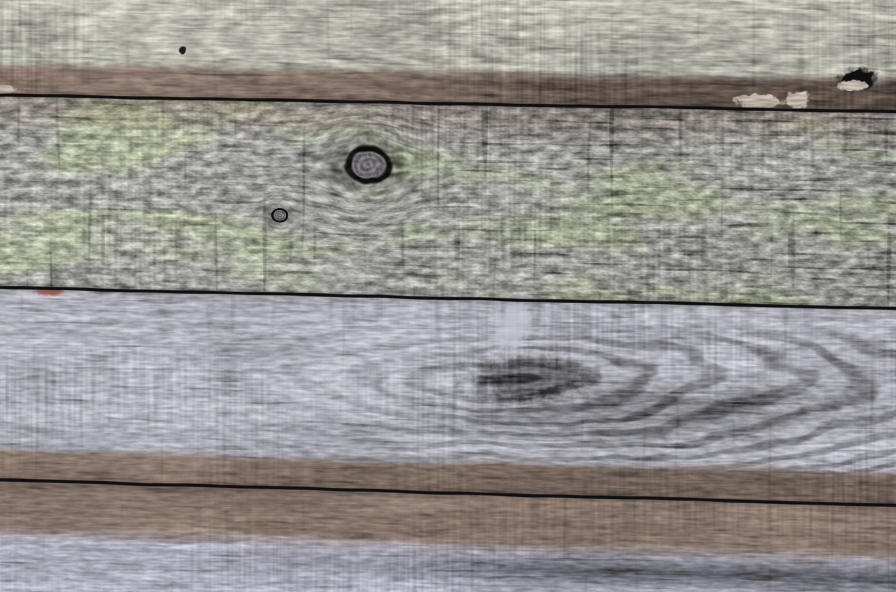
Write a Shadertoy shader that draws this texture.

```glsl
// Four weathered, nearly horizontal wooden planks with saw marks, stains, knots and dark seams.

const vec3 FACE[4] = vec3[4](vec3(.71, .71, .67), vec3(.65, .65, .635),
                             vec3(.70, .70, .735), vec3(.69, .69, .745));
const vec3 BROWN = vec3(.53, .46, .42);
const vec3 SEAM = vec3(.06, .06, .065);
const vec3 CHIP = vec3(.74, .70, .65);
const vec3 CHALK = vec3(.78, .78, .82);
const vec3 RUST = vec3(.62, .32, .28);

vec2 gradientAt(vec2 cell) {
    float a = 6.2832 * fract(sin(dot(cell, vec2(127.1, 311.7))) * 43758.5);
    return vec2(cos(a), sin(a));
}

float noise(vec2 p) {
    vec2 i = floor(p), f = p - i, e = vec2(1, 0);
    vec2 u = f * f * f * (f * (f * 6. - 15.) + 10.);
    float low = mix(dot(gradientAt(i), f), dot(gradientAt(i + e), f - e), u.x);
    float high = mix(dot(gradientAt(i + e.yx), f - e.yx), dot(gradientAt(i + 1.), f - 1.), u.x);
    return 1.4 * mix(low, high, u.y);
}

float fbm(vec2 p) {
    float sum = 0., amp = .55;
    for (int i = 0; i < 3; i++) {
        sum += amp * noise(p);
        p = p * 2.03 + 17.3;
        amp *= .6;
    }
    return sum;
}

// Soft, ragged elliptical patch
float blot(vec2 p, vec2 centre, vec2 radius, float soft) {
    float d = length((p - centre) / radius) + .5 * fbm(p * 55.);
    return 1. - smoothstep(1. - soft, 1. + soft, d);
}

// Spread the grain so that it flows around a knot
vec2 bendAround(vec2 p, vec2 centre, float radius) {
    vec2 d = p - centre;
    p.y -= .8 * d.y * exp(-dot(d, d) / (6. * radius * radius));
    return p;
}

// Long nested growth rings, -1 to 1
float rings(vec2 p, vec2 centre, float squash, float frequency) {
    float r = length((p - centre) * vec2(squash, 1)) + .022 * fbm(p * vec2(3, 9));
    return sin(r * frequency + .9 * noise(p * vec2(18, 40)));
}

vec3 drawKnot(vec3 col, vec2 p, vec2 centre, float radius) {
    vec2 d = (p - centre) / (radius * vec2(1.15, .95));
    float r = length(d) + .12 * noise(p * 45.);
    float halo = exp(-dot(d * vec2(.5, .8), d * vec2(.5, .8)));
    col *= 1. - halo * clamp(.5 + .8 * noise(p * vec2(50, 110)), 0., .85);
    vec3 heart = vec3(.43, .42, .43) * (1. + .16 * sin(r * 17.) + .4 * fbm(p * 120.));
    col = mix(col, heart, 1. - smoothstep(.85, .97, r));
    return col * (1. - .85 * (1. - smoothstep(.06, .24, abs(r - 1.))));
}

void mainImage(out vec4 fragColor, in vec2 fragCoord) {
    vec2 p = fragCoord / iResolution.y;

    // Plank index from the top, and position from its upper to its lower edge
    float height = .325 + .005 * p.x;
    float t = (.839 - .0185 * p.x - p.y + .0012 * noise(p.xx * vec2(9, 0) + .5)) / height;
    int plank = clamp(int(ceil(t)), 0, 3);
    float across = fract(t);
    bool mossy = plank == 1, ringed = plank == 2;

    // Shared grain, saw marks and mottling
    vec2 bigKnot = vec2(.622, .722), smallKnot = vec2(.472, .636);
    vec2 g = bendAround(bendAround(p, bigKnot, .03), smallKnot, .011);
    g.y += .0185 * g.x + 3.7 * float(plank);
    float streak = fbm(g * vec2(5, 95));
    float fibre = noise(g * vec2(38, 210));
    float speckle = fbm(g * vec2(38, 75));
    float cloud = fbm(g * vec2(2.5, 9));
    float saw = noise(vec2(p.x * 165., g.y * 6.)) * smoothstep(-.4, .5, noise(g * vec2(3, 5)));
    float drip = smoothstep(.4, .75, noise(vec2(p.x * 75., g.y * 5.)));
    float crack = smoothstep(.3, .7, noise(g * vec2(9, 130)));

    float tone = 1. + .20 * streak + .13 * fibre + .16 * speckle + .17 * cloud + .12 * saw;
    tone -= .16 * crack + (mossy ? .2 : .07) * drip;

    // Character of each plank
    float right = smoothstep(.25, 1.1, p.x);
    if (plank == 0) tone += .06 * rings(p, vec2(1., .94), .2, 260.);
    if (mossy) tone += .36 * speckle - .12 * crack * right - .06 * right;
    if (ringed) {
        float fade = smoothstep(.02, .25, across) * (1. - smoothstep(.8, .88, across));
        float ring = rings(p, vec2(.86, .36), .2, 285.);
        tone -= fade * (.05 + .22 * right) * smoothstep(-.3, .9, ring + .7 * streak);
        tone -= .38 * blot(p, vec2(.89, .362), vec2(.085, .035), .6);
        tone -= .2 * right * blot(p, vec2(1.12, .3), vec2(.33, .04), .8);
    }
    if (plank == 3) tone -= .42 * right * exp(-pow((across - .38) / .07, 2.)) * (1. + streak);

    // Brown stained edges
    float edge = across + .03 * cloud + .025 * streak;
    float stain = smoothstep(.81, .87, edge);
    if (mossy) stain = .4 * (1. - smoothstep(.08, .22, edge));
    if (plank == 3) stain = 1. - smoothstep(.22, .32, edge);
    vec3 col = mix(FACE[plank], BROWN, stain);
    if (mossy) col = mix(col, col * vec3(.96, 1., .88), smoothstep(-.1, .3, cloud));
    if (plank == 0) tone -= .3 * stain * smoothstep(.3, 1.2, p.x);
    if (ringed) tone -= .15 * stain * right;
    col *= max(tone, .12);

    // Knots, nail hole, chips and paint
    col = drawKnot(col, p, bigKnot, .03);
    col = drawKnot(col, p, smallKnot, .011);
    col *= 1. - .85 * blot(p, vec2(.309, .915), vec2(.006), .3);
    col = mix(col, SEAM, blot(p, vec2(1.45, .866), vec2(.03, .017), .25));
    const vec4 CHIPS[4] = vec4[4](vec4(1.28, .829, .04, .012), vec4(1.348, .831, .02, .014),
                                  vec4(1.44, .856, .024, .009), vec4(.008, .848, .018, .008));
    for (int i = 0; i < 4; i++)
        col = mix(col, CHIP * (1. + .2 * fibre), blot(p, CHIPS[i].xy, CHIPS[i].zw, .15));
    vec2 slanted = p - vec2(.35 * (p.y - .45), 0);
    col = mix(col, CHALK, .75 * blot(slanted, vec2(.868, .449), vec2(.03, .042), .4));
    col = mix(col, RUST, .8 * blot(p, vec2(.083, .508), vec2(.022, .007), .4));

    // Seams with a worn, shaded lip
    float gap = min(across, 1. - across) * height;
    col *= 1. - .25 * exp(-gap / .006);
    float width = .0022 + .0008 * noise(vec2(p.x * 14., float(plank)));
    col = mix(SEAM, col, smoothstep(width - .001, width + .0018, gap));

    fragColor = vec4(clamp(col, 0., 1.), 1);
}
```
